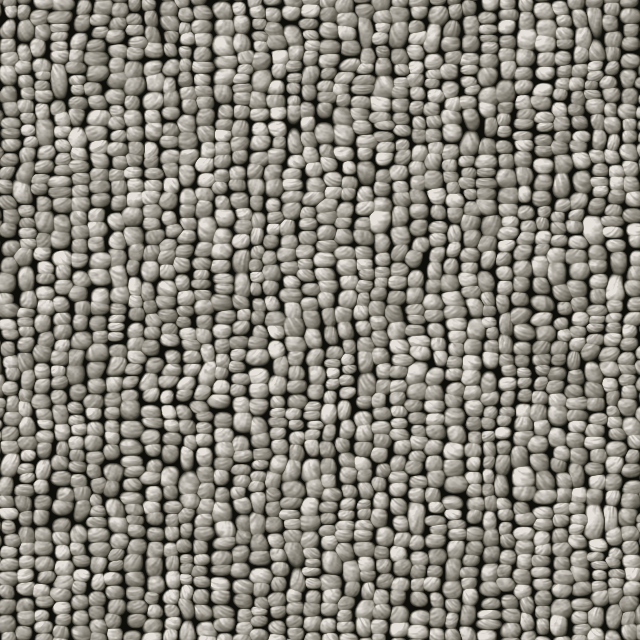
This texture is drawn by a three.js fragment shader. Its source:

```glsl
varying vec2 vUv;

const vec2 LOOPS = vec2(36.0, 44.0);          // loops across and up
const vec2 RADIUS_MIN = vec2(0.46, 0.54);     // in units of the loop pitch
const vec2 RADIUS_MAX = vec2(0.61, 0.69);
const vec2 JITTER = vec2(0.26, 0.34);
const float COLUMN_WOBBLE = 0.55;
const float ROW_STRETCH = 1.6;
const float LOOP_POWER = 2.3;                 // roundness of the outline
const float CREASE_SHARPNESS = 15.0;
const float LIFT = 0.3;
const vec2 GAP_RANGE = vec2(-0.24, 0.48);
const vec3 LIGHT = vec3(-0.42, 0.50, 0.76);
const vec2 FIBRE_SCALE = vec2(1.2, 4.6);
const float FIBRE_CONTRAST = 0.34;
const float GRAIN_CONTRAST = 0.14;

const vec3 SHADOW = vec3(0.05, 0.05, 0.035);
const vec3 DARK_WOOL = vec3(0.28, 0.27, 0.23);
const vec3 MID_WOOL = vec3(0.57, 0.55, 0.51);
const vec3 PALE_WOOL = vec3(0.90, 0.885, 0.86);

float hash(vec2 p) {
  vec3 a = fract(vec3(p.xyx) * 0.1031);
  a += dot(a, a.yzx + 33.33);
  return fract((a.x + a.y) * a.z);
}

vec2 hash2(vec2 p) {
  return vec2(hash(p), hash(p + vec2(41.0, 17.0)));
}

float noise(vec2 p) {
  vec2 i = floor(p);
  vec2 f = fract(p);
  f = f * f * (3.0 - 2.0 * f);
  float low = mix(hash(i), hash(i + vec2(1.0, 0.0)), f.x);
  float high = mix(hash(i + vec2(0.0, 1.0)), hash(i + 1.0), f.x);
  return mix(low, high, f.y);
}

// Twisted strands at a random slant, bent around the loop
float fibres(vec2 q, vec2 id) {
  float angle = mix(-1.0, 1.3, hash(id + 7.0)) + 0.35 * q.x;
  float c = cos(angle);
  float s = sin(angle);
  vec2 along = vec2(c * q.x + s * q.y, c * q.y - s * q.x);
  return noise(along * FIBRE_SCALE + 50.0 * hash2(id + 3.0)) - 0.5;
}

// Lit brightness of one yarn loop; q is -1 to 1 across it
float loopTone(vec2 q, float d, vec2 id) {
  float z = sqrt(max(1.0 - d * d, 0.0));
  vec3 normal = normalize(vec3(q, z + 0.4));
  float diffuse = max(dot(normal, normalize(LIGHT)), 0.0);
  float shade = hash(id + 11.0);
  float albedo = 0.70 + 0.16 * shade + 0.14 * pow(shade, 8.0);
  float strand = 1.0 + FIBRE_CONTRAST * fibres(q, id);
  return albedo * strand * (0.32 + 0.70 * diffuse);
}

// Blends neighbouring loops by height: x is tone, y is height
vec2 carpet(vec2 p) {
  vec2 sum = vec2(0.0);
  float total = 0.0;
  float column = floor(p.x);
  for (int i = -1; i <= 1; i++) {
    float col = column + float(i);
    float y = p.y + 9.0 * hash(vec2(col, 5.0))
            + ROW_STRETCH * noise(vec2(col * 7.3, p.y * 0.3));
    float row = floor(y);
    for (int j = -1; j <= 1; j++) {
      vec2 id = vec2(col, row + float(j));
      vec2 centre = id + 0.5 + JITTER * (hash2(id) - 0.5);
      vec2 radius = mix(RADIUS_MIN, RADIUS_MAX, hash2(id + 23.0));
      vec2 q = (vec2(p.x, y) - centre) / radius;
      vec2 powered = pow(abs(q) + 0.0001, vec2(LOOP_POWER));
      float d = pow(powered.x + powered.y, 1.0 / LOOP_POWER);
      float height = 1.0 - d * d;
      float lift = LIFT * (hash(id + 31.0) - 0.5);
      float weight = exp(CREASE_SHARPNESS * (height + lift));
      sum += weight * vec2(loopTone(q, d, id), height);
      total += weight;
    }
  }
  return sum / max(total, 1e-20);
}

vec3 woolColour(float tone) {
  vec3 colour = mix(SHADOW, DARK_WOOL, smoothstep(0.0, 0.27, tone));
  colour = mix(colour, MID_WOOL, clamp((tone - 0.27) / 0.28, 0.0, 1.0));
  return mix(colour, PALE_WOOL, clamp((tone - 0.55) / 0.335, 0.0, 1.0));
}

void main() {
  vec2 p = vUv * LOOPS + 20.0;

  // Uneven column paths
  p.x += COLUMN_WOBBLE * (noise(p * vec2(0.45, 0.33)) - 0.5);
  p.x += 0.22 * (noise(p * vec2(0.8, 1.1) + 90.0) - 0.5);

  // Loops, dark gaps between them, fuzz and broad wear
  vec2 surface = carpet(p);
  float depth = 0.16 * (noise(p * vec2(0.6, 0.16) + 40.0) - 0.5);
  float gap = smoothstep(GAP_RANGE.x, GAP_RANGE.y, surface.y + depth);
  float grain = 1.0 + GRAIN_CONTRAST * (noise(p * 7.0) - 0.5);
  float wear = 0.95 + 0.12 * noise(p * 0.35 + 70.0);
  float tone = surface.x * gap * grain * wear;

  gl_FragColor = vec4(woolColour(tone), 1.0);
}
```
